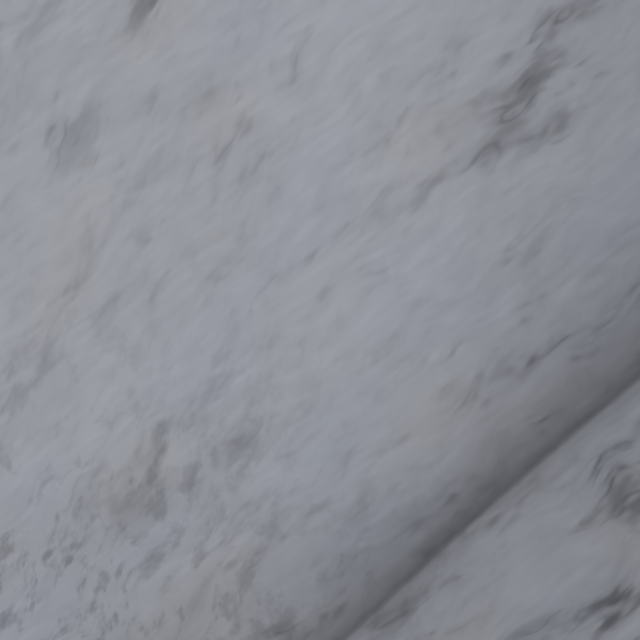
Write a WebGL 1 fragment shader that draws this texture.

```glsl
precision highp float;
uniform vec2 u_resolution;

// Stone colours
const vec3 PALE_STONE = vec3(0.590, 0.600, 0.630);
const vec3 DEEP_STONE = vec3(0.325, 0.327, 0.347);
const vec3 WARM_TINT = vec3(0.004, 0.001, -0.004);

// Grain: angles in radians, frequencies along and across
const float STEEP_ANGLE = 1.15;
const float SHALLOW_ANGLE = 0.69;
const vec2 VEIN_FREQ = vec2(7.0, 19.0);
const vec2 THREAD_FREQ = vec2(3.5, 12.0);
const vec2 SPECKLE_FREQ = vec2(20.0, 36.0);
const vec2 FIBRE_FREQ = vec2(26.0, 105.0);
const float TONE_DEPTH = 0.10;
const float VEIN_DEPTH = 0.42;
const float THREAD_DEPTH = 0.26;
const float THREAD_WIDTH = 0.075;
const float SPECKLE_DEPTH = 0.36;
const float FIBRE_DEPTH = 0.040;
const float CLOUD_DEPTH = 0.06;

// Crease between the two slabs
const vec2 CREASE_START = vec2(0.54, 0.0);
const vec2 CREASE_DIR = vec2(0.747, 0.665);
const float CREASE_SOFTNESS = 0.007;
const float WIDE_SHADOW = 0.60;
const float WIDE_REACH = 0.14;
const float CORE_SHADOW = 0.40;
const float CORE_REACH = 0.028;
const float LOWER_SHADE = 0.30;

vec3 hash3(vec2 cell) {
  vec3 q = fract(cell.xyx * vec3(0.1031, 0.1030, 0.0973));
  q += dot(q, q.yxz + 33.33);
  return fract((q.xxy + q.yzz) * q.zyx);
}

// Cellular noise: one soft light or dark blot in every cell
float blots(vec2 p) {
  vec2 cell = floor(p);
  vec2 local = p - cell;
  float sum = 0.0;
  for (int y = -1; y <= 1; y++) {
    for (int x = -1; x <= 1; x++) {
      vec2 offset = vec2(float(x), float(y));
      vec3 h = hash3(cell + offset + 200.0);
      vec2 d = offset + h.xy - local;
      float fall = max(1.0 - dot(d, d), 0.0);
      sum += (2.0 * h.z - 1.0) * fall * fall * fall;
    }
  }
  return 1.2 * sum;
}

float layeredBlots(vec2 p) {
  float sum = 0.0;
  float amp = 0.5;
  for (int i = 0; i < 4; i++) {
    sum += amp * blots(p);
    p = p * 1.93 + vec2(17.3, 9.1);
    amp *= 0.66;
  }
  return sum;
}

// Coordinates along and across the grain
vec2 grainSpace(vec2 p, float angle) {
  float c = cos(angle);
  float s = sin(angle);
  return vec2(c * p.x + s * p.y, c * p.y - s * p.x);
}

// Noise drawn out along a grain that turns across the canvas
float grainNoise(vec2 steep, vec2 shallow, vec2 freq, float turn, float seed) {
  return cos(turn) * layeredBlots(steep * freq + seed)
       + sin(turn) * layeredBlots(shallow * freq + seed + 57.0);
}

void main() {
  vec2 uv = gl_FragCoord.xy / u_resolution;
  vec2 warp = vec2(blots(uv * 11.0 + 3.0), blots(uv * 11.0 + 41.0));
  vec2 p = uv + 0.009 * warp;
  vec2 steep = grainSpace(p, STEEP_ANGLE);
  vec2 shallow = grainSpace(p, SHALLOW_ANGLE);

  // Signed distance to the gently bowed crease, positive above
  vec2 rel = uv - CREASE_START;
  float along = dot(rel, CREASE_DIR);
  float dist = dot(rel, vec2(-CREASE_DIR.y, CREASE_DIR.x));
  dist -= 0.006 * sin(5.1 * along);
  float upper = smoothstep(-CREASE_SOFTNESS, CREASE_SOFTNESS, dist);
  float gap = abs(dist);

  // Steep grain at upper left, shallow at lower right
  float turn = 1.5708 * smoothstep(0.2, 0.85, 0.8 * uv.x + 0.4 * (1.0 - uv.y));
  float veinNoise = grainNoise(steep, shallow, VEIN_FREQ, turn, 0.0);
  float threadNoise = grainNoise(steep, shallow, THREAD_FREQ, turn, 130.0);

  // Patches where the veins gather, and broken threads within them
  float clouds = blots(shallow * vec2(4.0, 6.0) + 12.0);
  float gather = 0.30 + 0.6 * smoothstep(-0.2, 0.8, clouds) + 0.3 * exp(-gap / 0.11);
  float veins = smoothstep(0.02, 0.95, veinNoise) * gather;
  float ridge = threadNoise / THREAD_WIDTH;
  float threads = exp(-ridge * ridge) * smoothstep(-0.1, 0.55, veinNoise) * gather;

  // Dense speckle in the lower left corner
  float corner = exp(-5.0 * dot(uv * vec2(1.0, 1.3), uv * vec2(1.0, 1.3)));
  float speckle = smoothstep(-0.05, 0.75, layeredBlots(steep * SPECKLE_FREQ + 31.0));
  float fibres = blots(shallow * FIBRE_FREQ);

  // Broad light and the crease shadow
  float upperShade = WIDE_SHADOW * exp(-gap / WIDE_REACH)
                   + CORE_SHADOW * exp(-gap / CORE_REACH) * (1.0 - 0.25 * smoothstep(0.3, 0.62, along))
                   + 0.17 * smoothstep(0.55, 1.05, uv.x);
  float lowerShade = LOWER_SHADE + 0.30 * exp(-gap / CORE_REACH);
  float depth = mix(lowerShade, upperShade, upper) + 0.08 * corner - 0.03;

  depth += CLOUD_DEPTH * (0.6 * clouds + layeredBlots(shallow * vec2(3.0, 7.0) + 80.0));
  depth += TONE_DEPTH * veinNoise * gather + VEIN_DEPTH * veins + THREAD_DEPTH * threads;
  depth += SPECKLE_DEPTH * speckle * (corner + 0.10) + FIBRE_DEPTH * fibres;

  vec3 stone = mix(PALE_STONE, DEEP_STONE, clamp(depth, -0.08, 1.0));
  stone += WARM_TINT * blots(shallow * vec2(5.0, 9.0) + 23.0);
  gl_FragColor = vec4(stone, 1.0);
}
```
